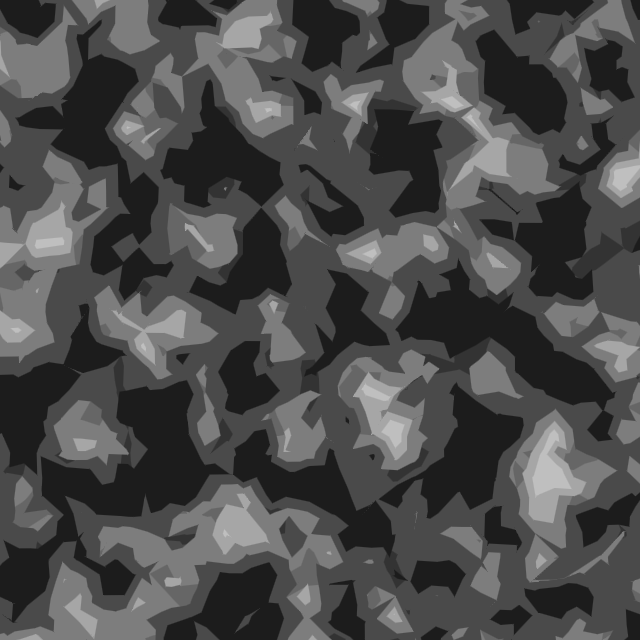
Reproduce this texture procedurally as a Shadertoy shader.

```glsl
vec2 hash2(vec2 p) {
    p = vec2(dot(p, vec2(127.1, 311.7)), dot(p, vec2(269.5, 183.3)));
    return fract(sin(p) * 43758.5453);
}

float corner(vec2 cell, vec2 offset) {
    float angle = 6.2832 * hash2(cell).x;
    return dot(vec2(cos(angle), sin(angle)), offset);
}

float gradientNoise(vec2 p) {
    vec2 i = floor(p), f = fract(p), e = vec2(1, 0);
    vec2 w = f * f * f * (f * (f * 6.0 - 15.0) + 10.0);
    return mix(mix(corner(i, f), corner(i + e, f - e), w.x),
               mix(corner(i + e.yx, f - e.yx), corner(i + 1.0, f - 1.0), w.x), w.y);
}

// Jittered mesh vertex, in mesh cells
vec2 vertex(vec2 id) {
    return id + 0.72 * (hash2(id + 31.7) - 0.5);
}

// x: main relief, y: small tonal patches
vec2 relief(vec2 v, vec2 id) {
    vec2 p = v / 31.0;
    p += 0.06 * vec2(gradientNoise(p * 5.0 + 3.3), gradientNoise(p * 5.0 + 17.8));
    vec2 grain = hash2(id + 73.1) - 0.5;
    float base = 0.92 * gradientNoise(p * 8.3 + 5.4) + 0.55 * gradientNoise(p * 16.0 + 41.2);
    float patches = gradientNoise(p * 14.0 + 87.6);
    return vec2(base, patches) + grain * vec2(0.46, 0.3);
}

float cross2(vec2 a, vec2 b) {
    return a.x * b.y - a.y * b.x;
}

// Linear interpolation over the triangle that holds p gives straight contours
vec2 facetedRelief(vec2 p) {
    vec2 home = floor(p);
    for (int n = 0; n < 18; n++) {
        int k = n / 2;
        vec2 cell = home + vec2(k % 3 - 1, k / 3 - 1);
        float flip = step(0.5, hash2(cell + 11.9).y);
        vec2 idA = cell + vec2(flip, 0);
        vec2 idB = cell + vec2(1.0 - flip, 1);
        vec2 idC = cell + (n % 2 == 0 ? vec2(flip, 1) : vec2(1.0 - flip, 0));
        vec2 a = vertex(idA), b = vertex(idB), c = vertex(idC);
        vec3 weight = vec3(cross2(b - p, c - p), cross2(c - p, a - p), cross2(a - p, b - p));
        weight /= cross2(b - a, c - a);
        if (min(weight.x, min(weight.y, weight.z)) >= -1e-4) {
            return weight.x * relief(a, idA) + weight.y * relief(b, idB) + weight.z * relief(c, idC);
        }
    }
    return vec2(0);
}

float above(float value, float level, float width) {
    return clamp((value - level) / width + 0.5, 0.0, 1.0);
}

void mainImage(out vec4 fragColor, in vec2 fragCoord) {
    vec2 uv = fragCoord / iResolution.y;
    vec2 height = facetedRelief(uv * 31.0);
    vec2 width = max(fwidth(height), 1e-4);

    // Patches vary the middle and light tones
    float middle = mix(0.20, 0.29, above(height.y, -0.33, width.y));
    float light = mix(0.49, 0.40, above(height.y, 0.19, width.y));

    // Stack the contour bands from dark to bright
    float tone = mix(0.11, middle, above(height.x, -0.125, width.x));
    tone = mix(tone, light, above(height.x, 0.12, width.x));
    tone = mix(tone, 0.65, above(height.x, 0.36, width.x));
    tone = mix(tone, 0.75, above(height.x, 0.53, width.x));
    fragColor = vec4(vec3(tone), 1);
}
```
